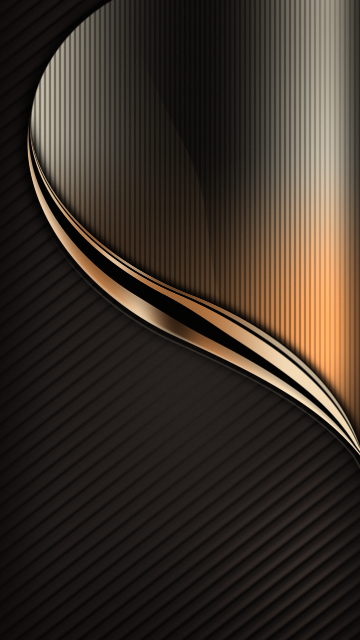
Reproduce this background procedurally as a Shadertoy shader.

```glsl
const vec3 SILVER = vec3(0.72, 0.69, 0.62);
const vec3 COPPER = vec3(0.84, 0.54, 0.30);
const vec3 CREAM = vec3(1.0, 0.93, 0.80);
const vec3 LEATHER = vec3(0.105, 0.088, 0.080);
const vec3 INK = vec3(0.012, 0.010, 0.008);

float bell(float x, float center, float width) {
    float d = (x - center) / width;
    return exp(-d * d);
}

float band(float v, float low, float high, float soft) {
    return smoothstep(low - soft, low + soft, v) * (1.0 - smoothstep(high - soft, high + soft, v));
}

float hash(vec2 p) {
    return fract(sin(dot(p, vec2(41.3, 289.1))) * 4375.5);
}

// Bezier descending in y: returns x at height y, and slope dx/dy
vec2 curveAt(float y, vec2 a, vec2 b, vec2 c, vec2 d) {
    float low = 0.0, high = 1.0;
    for (int i = 0; i < 18; i++) {
        float t = 0.5 * (low + high);
        float s = 1.0 - t;
        float h = s*s*s*a.y + 3.0*s*s*t*b.y + 3.0*s*t*t*c.y + t*t*t*d.y;
        if (h > y) low = t; else high = t;
    }
    float t = 0.5 * (low + high);
    float s = 1.0 - t;
    float x = s*s*s*a.x + 3.0*s*s*t*b.x + 3.0*s*t*t*c.x + t*t*t*d.x;
    vec2 tangent = s*s*(b - a) + 2.0*s*t*(c - b) + t*t*(d - c);
    return vec2(x + max(d.y - y, 0.0), tangent.x / min(tangent.y, -0.001));
}

// Shared shoulder, then a sweep through a middle joint to the right side
vec2 sweepAt(float y, vec2 hip, vec2 b, vec2 c, vec2 joint, vec2 e, vec2 f, vec2 tail) {
    if (y > hip.y) return curveAt(y, vec2(0.3125, 1.0), vec2(0.174, 0.954), vec2(0.086, 0.876), hip);
    if (y > joint.y) return curveAt(y, hip, b, c, joint);
    return curveAt(y, joint, e, f, tail);
}

vec3 leather(vec2 uv, float aspect) {
    float phase = fract((uv.y - 0.78 * aspect * uv.x) / 0.0255);
    float groove = bell(phase, 0.2, 0.13);
    float ridge = smoothstep(0.25, 0.5, phase) * (1.0 - smoothstep(0.5, 1.0, phase));
    float calm = bell(length((uv - vec2(0.52, 0.40)) * vec2(0.7, 1.0)), 0.0, 0.19);
    float corner = bell(length((uv - vec2(0.85, 0.11)) * vec2(0.6, 1.0)), 0.0, 0.16);
    float edge = smoothstep(-0.08, 0.18, uv.x) * smoothstep(-0.12, 0.15, 1.0 - uv.x);
    float height = smoothstep(-0.12, 0.22, uv.y) * (1.0 - 0.55 * smoothstep(0.6, 1.0, uv.y));
    vec3 color = LEATHER * (0.45 + 0.65 * edge * height);
    color += vec3(0.040, 0.036, 0.034) * calm;
    float relief = (1.0 - 0.9 * calm) * (0.35 + 0.65 * edge);
    color *= 1.0 - 0.55 * groove * relief;
    color += vec3(0.055, 0.045, 0.040) * ridge * relief * (0.35 + 1.5 * corner);
    return color;
}

vec3 flutedPanel(vec2 uv) {
    float warm = 1.0 - smoothstep(0.48, 0.78, uv.y);
    float leftLight = bell(uv.x, 0.08, 0.21) * smoothstep(0.54, 0.80, uv.y);
    float rightWidth = uv.x < 0.91 ? 0.17 + 0.05 * warm : 0.075;
    float rightLight = bell(uv.x, 0.91, rightWidth) * (0.78 + 0.22 * smoothstep(1.0, 0.7, uv.y));
    rightLight *= smoothstep(0.24, 0.46, uv.y);
    vec3 metal = mix(SILVER, COPPER, warm);
    vec3 color = metal * (0.92 * leftLight + 0.92 * rightLight);
    color += vec3(0.055, 0.048, 0.040) + COPPER * 0.19 * warm;

    // Slanted facet catches a little warm light on its left
    float facetX = 0.61 - 0.56 * (uv.y - 0.525) + 0.05 * bell(uv.y, 0.72, 0.12);
    float facet = 1.0 - smoothstep(-0.004, 0.004, uv.x - facetX);
    color += vec3(0.052, 0.040, 0.028) * facet * smoothstep(0.98, 0.7, uv.y) * smoothstep(0.1, 0.4, uv.x);

    float flute = 0.5 + 0.5 * cos(uv.x * 72.0 * 6.28318);
    float depth = mix(0.55, 0.22, bell(uv.x, 0.93, 0.08));
    return color * (1.0 + 0.12 - depth * flute * flute);
}

vec3 goldAt(float x, float dark, float shift) {
    float shine = bell(x, 0.12, 0.08) * 0.65 + bell(x, 0.36 + shift, 0.055) * 0.65;
    shine += smoothstep(0.55, 0.82, x) * 0.85;
    vec3 color = mix(COPPER * 0.82, CREAM, clamp(shine, 0.0, 1.0));
    return color * (1.0 - dark * bell(x, 0.49, 0.06));
}

void mainImage(out vec4 fragColor, in vec2 fragCoord) {
    vec2 uv = fragCoord / iResolution.xy;
    float aspect = iResolution.x / iResolution.y;
    float pixel = 1.0 / iResolution.y;

    // Upper and lower edges of the ribbon
    vec2 upper = sweepAt(uv.y, vec2(0.086, 0.805), vec2(0.086, 0.72), vec2(0.243, 0.603),
        vec2(0.532, 0.540), vec2(0.764, 0.490), vec2(0.938, 0.408), vec2(1.0, 0.303));
    vec2 lower = sweepAt(uv.y, vec2(0.079, 0.805), vec2(0.050, 0.681), vec2(0.220, 0.542),
        vec2(0.498, 0.471), vec2(0.718, 0.415), vec2(0.891, 0.365), vec2(1.0, 0.288));
    float upperDist = (uv.x - upper.x) * aspect * inversesqrt(1.0 + pow(aspect * upper.y, 2.0));
    float lowerScale = aspect * inversesqrt(1.0 + pow(aspect * lower.y, 2.0));
    float lowerDist = (uv.x - lower.x) * lowerScale;
    float span = max(upper.x - lower.x, 0.0005);
    float v = (uv.x - lower.x) / span;
    float soft = clamp(0.7 * pixel / (span * lowerScale), 0.008, 0.3);

    // Leather with the shadow and faint rim below the ribbon
    vec3 color = leather(uv, aspect);
    color *= 1.0 - 0.75 * bell(min(lowerDist, 0.0), 0.0, 0.014);
    float ribbonPart = 1.0 - smoothstep(0.76, 0.83, uv.y);
    color += vec3(0.13, 0.13, 0.11) * bell(lowerDist, -0.008, 0.0014) * ribbonPart * smoothstep(0.1, 0.3, uv.x);

    // Panel, shaded where it meets the ribbon
    vec3 panel = flutedPanel(uv) * (1.0 - 0.8 * ribbonPart * bell(upperDist, 0.0, 0.009));
    color = mix(color, panel, smoothstep(-pixel, pixel, upperDist));

    // Black ribbon with three gold strands
    float gap = mix(0.70, 0.52, smoothstep(0.3, 0.85, uv.x));
    vec3 ribbon = INK;
    vec3 broad = goldAt(uv.x, 0.65, 0.03) * mix(1.05, 0.82, smoothstep(0.04, 0.30, v));
    broad = mix(broad, CREAM * 0.9, 0.45 * bell(v, 0.03, 0.035));
    ribbon = mix(ribbon, broad, band(v, 0.0, 0.31, soft));
    ribbon = mix(ribbon, goldAt(uv.x, 0.1, -0.04), band(v, gap, 0.83, soft));
    ribbon = mix(ribbon, goldAt(uv.x, 0.25, 0.0) * 0.8, band(v, 0.89, 0.98, soft));
    float ribbonMask = smoothstep(-pixel, pixel, lowerDist) * (1.0 - smoothstep(-pixel, pixel, upperDist));
    color = mix(color, ribbon, ribbonMask * ribbonPart);

    // Fine grain
    color += (hash(floor(uv * vec2(288.0, 512.0))) - 0.5) * 0.008;
    fragColor = vec4(clamp(color, 0.0, 1.0), 1.0);
}
```
